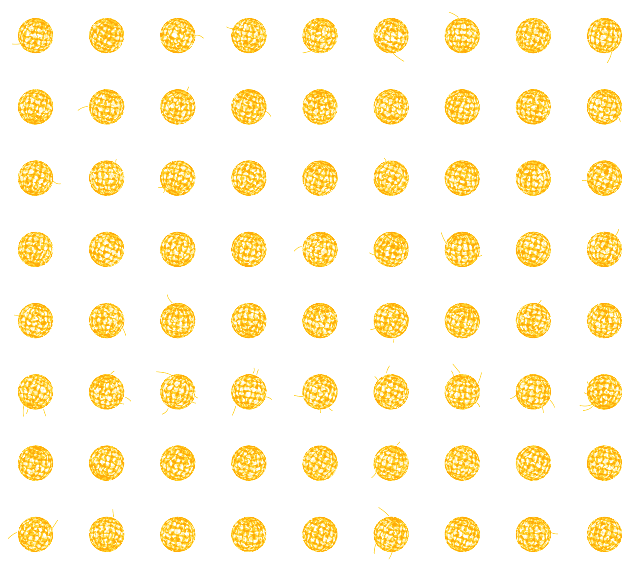
Give the GLSL for this pattern, as a WebGL 2 fragment shader.

```glsl
#version 300 es
precision highp float;
// Grid of small golden wire-mesh balls on white, each worn differently, with stray hairs.
uniform vec2 u_resolution;
out vec4 fragColor;

const vec2 GRID = vec2(9.0, 8.0);     // balls across and down
const float RADIUS = 0.247;           // ball radius, in cell heights
const float MERIDIANS = 18.0;         // mesh lines around the whole ball
const float WIRE = 0.062;             // mean half width of a wire, in radians
const float WARP = 0.26;              // crookedness of the wires
const float WEAR_SCALE = 6.5;         // fineness of the wear
const float TILT = 0.24;              // mean clockwise lean of the mesh
const float HAIR_WIDTH = 0.005;       // half width of a hair, in cell heights
const float HAIR_CHANCE = 0.14;       // chance of each hair in most rows
const float SHAGGY_ROW = 2.0;         // row with many hairs, from the bottom
const float SHAGGY_CHANCE = 0.65;
const int HAIRS = 5;
const vec3 WHITE = vec3(1.0);
const vec3 PALE = vec3(1.0, 0.92, 0.61);
const vec3 YELLOW = vec3(1.0, 0.82, 0.16);
const vec3 ORANGE = vec3(1.0, 0.67, 0.04);
const float TAU = 6.28318;

float hash(vec3 p) {
    p = fract(p * 0.1031);
    p += dot(p, p.zyx + 31.32);
    return fract((p.x + p.y) * p.z);
}

float noise(vec3 p) {
    vec3 i = floor(p), f = fract(p);
    f = f * f * (3.0 - 2.0 * f);
    vec2 o = vec2(0.0, 1.0);
    vec4 near = vec4(hash(i), hash(i + o.yxx), hash(i + o.xyx), hash(i + o.yyx));
    vec4 far = vec4(hash(i + o.xxy), hash(i + o.yxy), hash(i + o.xyy), hash(i + o.yyy));
    vec4 m = mix(near, far, f.z);
    vec2 n = mix(m.xz, m.yw, f.x);
    return mix(n.x, n.y, f.y);
}

mat2 rotation(float a) {
    float c = cos(a), s = sin(a);
    return mat2(c, s, -s, c);
}

// Ink of the wires at a point of the unit sphere: 1 on a wire, 2 on a crossing.
float mesh(vec3 n, float seed, float blur) {
    vec3 q = n * WEAR_SCALE + 40.0 + seed;
    vec3 bend = vec3(noise(q), noise(q + 17.0), noise(q + 31.0)) - 0.5;
    n = normalize(n + WARP * bend);
    float lat = asin(clamp(n.y, -1.0, 1.0));
    float density = MERIDIANS / TAU;
    vec2 g = vec2(atan(n.x, n.z), lat) * density;
    vec2 d = abs(fract(g) - 0.5) / density * vec2(cos(lat), 1.0);
    vec2 w = WIRE * (0.1 + 1.8 * vec2(noise(q * 1.3 + 53.0), noise(q * 1.3 + 71.0)));
    vec2 ink = 1.0 - smoothstep(w - blur, w + blur, d);
    return ink.x + ink.y;
}

// Tone of one ball: front wires, fainter back wires and a broken rim.
float ball(vec2 p, vec2 id, float px) {
    float r = length(p) / RADIUS;
    float seed = floor(hash(vec3(id, 3.0)) * 200.0);
    float z = sqrt(max(1.0 - r * r, 0.0));
    float blur = 0.7 * px / RADIUS / max(z, 0.45);
    mat2 roll = rotation(TILT + 0.4 * (hash(vec3(id, 5.0)) - 0.5));
    mat2 yaw = rotation(TAU * hash(vec3(id, 7.0)));
    mat2 pitch = rotation(0.7 * (hash(vec3(id, 9.0)) - 0.5));
    vec3 front = vec3(roll * p / RADIUS, z);
    vec3 back = front * vec3(1.0, 1.0, -1.0);
    front.yz = pitch * front.yz;
    back.yz = pitch * back.yz;
    front.xz = yaw * front.xz;
    back.xz = yaw * back.xz;
    float tone = 0.62 * mesh(front, seed, blur) + 0.14 * mesh(back, seed, blur);
    float rim = 1.0 - smoothstep(0.0, 1.2 * px, abs(length(p) - RADIUS + 0.5 * px));
    tone += 0.4 * rim * step(0.45, noise(vec3(p / RADIUS * 8.0 + 40.0, seed)));
    return tone * (1.0 - smoothstep(-0.5 * px, 0.5 * px, length(p) - RADIUS));
}

// Tone of the curved hairs that stick out of one ball or lie beside it.
float hairs(vec2 p, vec2 id, float px) {
    float chance = id.y == SHAGGY_ROW ? SHAGGY_CHANCE : HAIR_CHANCE;
    float tone = 0.0;
    for (int i = 0; i < HAIRS; i++) {
        vec3 key = vec3(id, 20.0 + 10.0 * float(i));
        if (hash(key) > chance) continue;
        vec2 q = rotation(TAU * hash(key + 1.0)) * p;
        float start = RADIUS + 0.05 * max(hash(key + 2.0) - 0.4, 0.0);
        float reach = mix(0.03, 0.13, hash(key + 3.0));
        float t = clamp(q.x - start, 0.0, reach);
        float slope = 1.6 * (hash(key + 4.0) - 0.5);
        float curl = 14.0 * (hash(key + 5.0) - 0.5);
        float steep = slope + 2.0 * curl * t;
        float offset = (q.y - slope * t - curl * t * t) / sqrt(1.0 + steep * steep);
        float d = length(vec2(q.x - start - t, offset)) - HAIR_WIDTH;
        tone = max(tone, 1.0 - smoothstep(-0.5 * px, 0.5 * px, d));
    }
    return 0.65 * tone;
}

void main() {
    vec2 cell = gl_FragCoord.xy / u_resolution * GRID;
    vec2 id = mod(floor(cell), GRID);
    vec2 size = u_resolution / GRID;
    vec2 p = (fract(cell) - 0.5) * vec2(size.x / size.y, 1.0);
    float px = 1.0 / size.y;
    float tone = max(ball(p, id, px), hairs(p, id, px));
    vec3 color = mix(WHITE, PALE, smoothstep(0.0, 0.3, tone));
    color = mix(color, YELLOW, smoothstep(0.3, 0.65, tone));
    color = mix(color, ORANGE, smoothstep(0.65, 1.0, tone));
    fragColor = vec4(color, 1.0);
}
```
